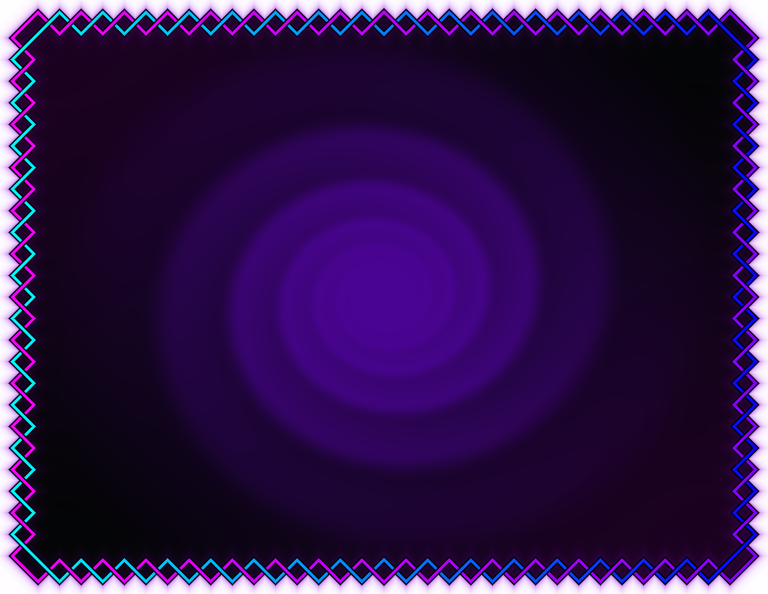
A Shadertoy shader for this background:

```glsl
#define PERIOD 0.0727
#define CORNER 0.064
#define OUTER_TIP 0.0208
#define STRAND_WIDTH 0.0024
#define OUTLINE_WIDTH 0.0046
#define HALO_SIZE 0.0055
#define HALO_STRENGTH 0.5
#define ARM_PITCH 0.39
#define ARM_PHASE 0.036
#define SWIRL_STRETCH 1.1
#define CORE_RADIUS 0.33

const float PI = 3.14159265;
const vec3 PAPER = vec3(1.0, 0.995, 1.0);
const vec3 VIOLET = vec3(0.58, 0.02, 0.92);
const vec3 CORE = vec3(0.235, 0.0, 0.49);
const vec3 NIGHT = vec3(0.055, 0.015, 0.09);
const vec3 PLUM = vec3(0.105, 0.005, 0.125);
const vec3 SOOT = vec3(0.012, 0.018, 0.018);

// Two-armed logarithmic spiral glowing over a four-lobed dark field
vec3 swirl(vec2 p) {
    vec2 e = p / vec2(SWIRL_STRETCH, 1.0);
    float r = length(e) + 1e-4;
    float angle = atan(e.y, e.x);

    // Skewed wave: each arm brightens slowly and drops at its outer edge
    float phase = 2.0 * PI * (log(r) / ARM_PITCH - ARM_PHASE) - 2.0 * angle;
    float band = 0.5 + 0.5 * cos(phase - 0.5 * cos(phase));
    float depth = 0.55 * smoothstep(0.02, 0.34, r);
    float glow = exp(-pow(r / CORE_RADIUS, 2.6));

    float lobe = 0.5 - 0.5 * sin(2.0 * angle);
    vec3 field = mix(NIGHT, mix(SOOT, PLUM, lobe), smoothstep(0.2, 0.65, r));
    return field + CORE * glow * (1.0 - depth * (1.0 - band));
}

// Lays a coloured strand with a dark outline
vec3 layStrand(vec3 base, vec3 tint, float dist, float px) {
    base *= smoothstep(-px, px, dist - OUTLINE_WIDTH);
    return mix(tint, base, smoothstep(-px, px, dist - STRAND_WIDTH));
}

void mainImage(out vec4 fragColor, in vec2 fragCoord) {
    float px = 0.7 / iResolution.y;
    vec2 size = vec2(iResolution.x / iResolution.y, 1.0);
    vec2 p = fragCoord / iResolution.y;

    // Fold all four sides onto one: along the edge, and in from it
    vec2 q = min(p, size - p);
    float along = max(q.x, q.y) - CORNER;
    float inward = min(q.x, q.y) - OUTER_TIP;

    // Opposed triangle waves that run straight through each corner
    float halfPeriod = 0.5 * PERIOD;
    float waveA = abs(mod(along + halfPeriod, PERIOD) - halfPeriod);
    float waveB = halfPeriod - waveA;
    if (along < 0.0) {
        waveA = -along;
        waveB = halfPeriod - along;
    }
    float distA = abs(inward - waveA) * 0.7071;
    float distB = abs(inward - waveB) * 0.7071;
    float rim = (min(waveA, waveB) - inward) * 0.7071;
    float nearest = min(distA, distB);

    // Dark panel inside the rim, pale margin with a halo outside
    vec3 panel = swirl(p - 0.5 * size);
    panel += 0.25 * VIOLET * exp(-nearest / 0.007);
    float halo = exp(-max(rim - OUTLINE_WIDTH, 0.0) / HALO_SIZE);
    vec3 margin = mix(PAPER, VIOLET, HALO_STRENGTH * halo);
    vec3 color = mix(panel, margin, smoothstep(-px, px, rim));

    // Weave: the upper strand swaps at every crossing
    float across = p.x / size.x;
    vec3 tintA = mix(vec3(1.0, 0.0, 1.0), vec3(0.52, 0.0, 1.0), across);
    vec3 tintB = mix(vec3(0.0, 1.0, 1.0), vec3(0.05, 0.0, 1.0), across);
    bool strandAOnTop = mod(floor(along / halfPeriod), 2.0) > 0.5 && along > 0.0;
    if (strandAOnTop) {
        color = layStrand(color, tintB, distB, px);
        color = layStrand(color, tintA, distA, px);
    } else {
        color = layStrand(color, tintA, distA, px);
        color = layStrand(color, tintB, distB, px);
    }
    fragColor = vec4(clamp(color, 0.0, 1.0), 1.0);
}
```
